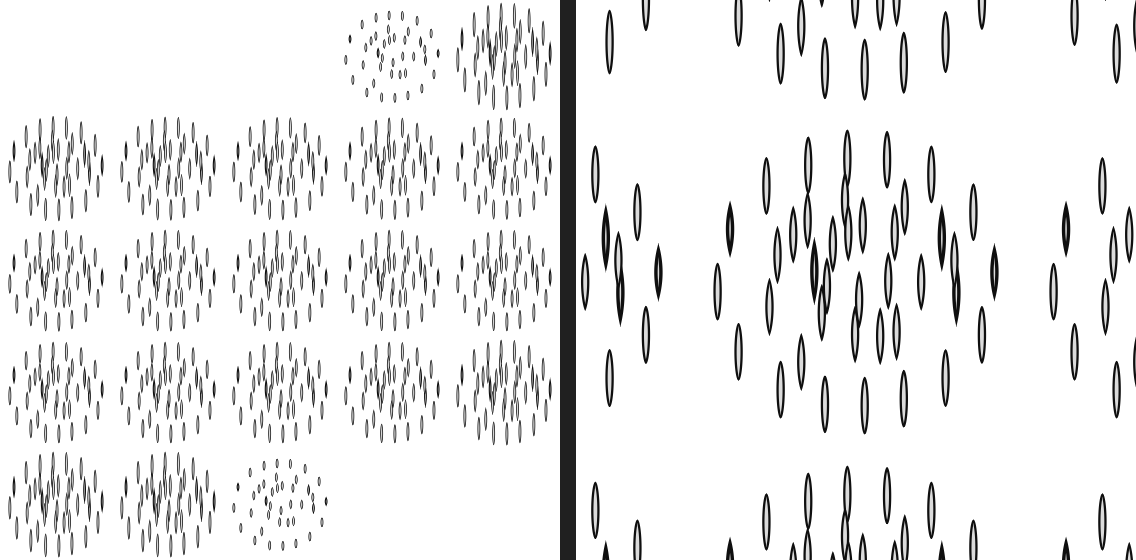
Left: the whole. Right: its middle third, enlarged.
A Shadertoy shader for this pattern:

```glsl
// Round clusters of thin upright outlined spindles on a white five-by-five grid.

const float GRID = 5.0;
const float FIRST_CELL = 3.0;      // occupied cells, in reading order
const float LAST_CELL = 22.0;
const vec2  CLUSTER_CENTER = vec2(0.0, -0.006);
const float HALF_LENGTH = 0.085;   // lengths are in cell units
const float SHORT_LENGTH = 0.043;
const float EXTRA_LENGTH = 0.027;
const float HALF_WIDTH = 0.0125;
const float LINE_WIDTH = 0.0068;
const float DARK_SHARE = 0.25;
const vec3  PAPER = vec3(1.0);
const vec3  INK = vec3(0.06);
const vec3  FILL = vec3(0.86);

// A wave holds amplitude, frequency and phase along a ring.
struct Ring {
    int count;
    float startAngle, stepAngle;   // degrees
    vec3 angleWave;
    float radius;
    vec3 radiusWave;
};

const Ring RINGS[4] = Ring[4](
    Ring(16,   4.0,  22.5, vec3( 6.0, 0.785, -1.57), 0.391, vec3(0.022, 0.785, 0.0)),
    Ring(10, -17.0,  27.0, vec3(11.0, 1.34,   0.0),  0.267, vec3(0.035, 0.63, -0.3)),
    Ring(10,  -3.0,  36.0, vec3(20.0, 1.1,   -7.7),  0.161, vec3(0.033, 0.65,  0.0)),
    Ring( 3, -106.0, 134.0, vec3(26.0, 3.14,  0.0),  0.078, vec3(0.026, 2.0,  -2.8))
);

float hash(vec2 p) {
    return fract(sin(dot(p, vec2(41.3, 289.1))) * 4375.5);
}

float wave(vec3 w, float k) {
    return w.x * cos(w.y * k + w.z);
}

float coverage(float d, float pixel) {
    return clamp(0.5 - d / pixel, 0.0, 1.0);
}

// Short at both ends of the sequence, long next to them, steady between.
float cellHalfLength(float index) {
    if (index == FIRST_CELL || index == LAST_CELL) return SHORT_LENGTH;
    float settling = exp(-0.45 * (index - FIRST_CELL - 1.0));
    float rising = 0.7 * step(LAST_CELL - 3.0, index);
    return HALF_LENGTH + EXTRA_LENGTH * max(settling, rising);
}

vec2 spindleCenter(Ring ring, float k) {
    float angle = radians(ring.startAngle + ring.stepAngle * k + wave(ring.angleWave, k));
    float radius = ring.radius + wave(ring.radiusWave, k);
    return CLUSTER_CENTER + radius * vec2(cos(angle), sin(angle));
}

// Approximate distance to an upright lens with tapered tips.
float spindleDistance(vec2 p, float halfLength, float taper) {
    float t = min(abs(p.y) / halfLength, 1.0);
    float profile = pow(1.0 - t * t, taper);
    return max(abs(p.x) - HALF_WIDTH * profile, abs(p.y) - halfLength);
}

void mainImage(out vec4 fragColor, in vec2 fragCoord) {
    vec2 grid = fragCoord / iResolution.xy * GRID;
    vec2 cell = floor(grid);
    vec2 p = fract(grid) - 0.5;
    float pixel = GRID / iResolution.y;
    float index = (GRID - 1.0 - cell.y) * GRID + cell.x;
    vec3 color = PAPER;

    if (index >= FIRST_CELL && index <= LAST_CELL) {
        float cellLength = cellHalfLength(index);
        for (int r = 0; r < 4; r++) {
            Ring ring = RINGS[r];
            for (int i = 0; i < ring.count; i++) {
                float k = float(i);
                float seed = hash(vec2(k, float(r)));
                float dark = step(seed, DARK_SHARE);

                // Inner and dark spindles are more pointed.
                float taper = mix(r == 0 ? 0.5 : 0.75, 1.0, dark);
                float halfLength = cellLength * (r == 0 ? 1.0 : 1.0 + 0.18 * dark);
                float d = spindleDistance(p - spindleCenter(ring, k), halfLength, taper);

                // Ink body first, then its pale core.
                float line = LINE_WIDTH * (1.0 + 0.5 * dark);
                color = mix(color, INK, coverage(d, pixel));
                color = mix(color, FILL, coverage(d + line, pixel));
            }
        }
    }
    fragColor = vec4(color, 1.0);
}
```
